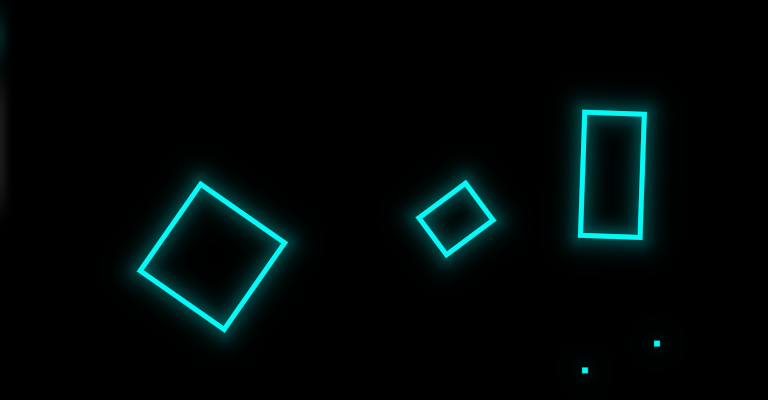
Give the GLSL for this background, as a Shadertoy shader.

```glsl
// Glowing cyan neon rectangles and two small sparks on a black background.

const vec3 NEON = vec3(0.02, 0.98, 0.97);

float halo(float dist) {
    return 0.26 * exp(-pow(max(dist, 0.0) / 0.028, 1.3));
}

// Sharp-cornered rectangle outline with a halo on both sides
float neonFrame(vec2 p, vec2 center, vec2 halfSize, float angle, float aa) {
    vec2 axis = vec2(cos(angle), sin(angle));
    vec2 rel = p - center;
    vec2 local = vec2(dot(rel, axis), dot(rel, vec2(-axis.y, axis.x)));
    vec2 q = abs(local) - halfSize;
    float edge = max(q.x, q.y);
    float stroke = abs(edge) - 0.0068;

    // Inside, the light of neighbouring sides adds up and rounds the dark core
    float outer = halo(length(max(q, 0.0)) - 0.0068);
    float inner = length(vec2(halo(-q.x - 0.0068), halo(-q.y - 0.0068)));
    float glow = edge > 0.0 ? outer : inner;
    return max(glow, 1.0 - smoothstep(-aa, aa, stroke));
}

// Small filled square with a very faint halo
float spark(vec2 p, vec2 center, float aa) {
    vec2 q = abs(p - center) - 0.0075;
    float core = 1.0 - smoothstep(-aa, aa, max(q.x, q.y));
    return max(core, 0.035 * exp(-length(max(q, 0.0)) / 0.022));
}

void mainImage(out vec4 fragColor, in vec2 fragCoord) {
    vec2 p = fragCoord / iResolution.xy * vec2(1.92, 1.0);
    float aa = 0.9 / iResolution.y;

    // Three tilted frames
    float light = neonFrame(p, vec2(0.531, 0.358), vec2(0.128, 0.132), -0.610, aa);
    light = max(light, neonFrame(p, vec2(1.140, 0.4525), vec2(0.0725, 0.0575), 0.640, aa));
    light = max(light, neonFrame(p, vec2(1.531, 0.563), vec2(0.0745, 0.154), -0.035, aa));

    // Sparks at the lower right
    light = max(light, spark(p, vec2(1.4625, 0.074), aa));
    light = max(light, spark(p, vec2(1.6425, 0.141), aa));
    vec3 color = NEON * light;

    // Dim grey and teal light leaking in at the left border
    float leak = exp(-pow(p.x / 0.018, 2.0));
    color += 0.10 * leak * exp(-pow((p.y - 0.64) / 0.16, 4.0));
    color += NEON * 0.13 * leak * exp(-pow((p.y - 0.91) / 0.06, 2.0));

    fragColor = vec4(color, 1.0);
}
```
